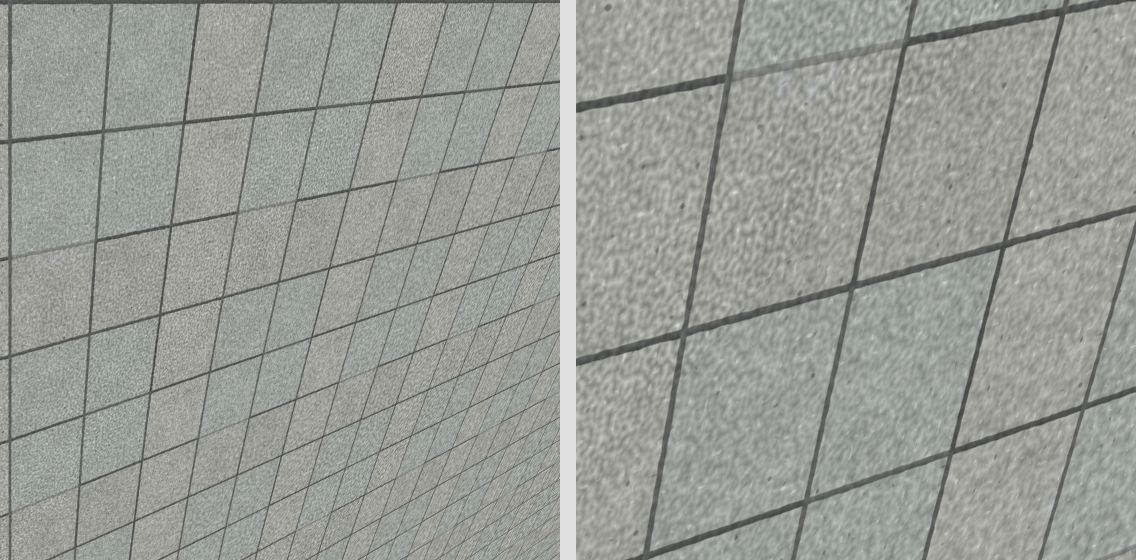
Left, the full canvas; right, a detail of the centre.
This texture is drawn by a WebGL 1 fragment shader. Its source:

```glsl
precision highp float;
// Grey concrete paving slabs with dark joints, receding in steep perspective.

uniform vec2 u_resolution;

#define CORNER vec2(0.0178, 0.0026)     // first joint crossing, from the top left
#define SLAB_SIZE vec2(0.198, 0.2755)   // size of the nearest slab
#define RECESSION vec2(0.4353, 0.3684)  // perspective shrink along each axis
#define PERIOD 3.0                      // slabs before the surface repeats
#define JOINT_HALF 0.0175               // half joint width, in slabs
#define GRAIN_FREQ 64.0
#define GRAIN_AMOUNT 0.15
#define COOL_SLAB vec3(0.600, 0.622, 0.602)
#define WARM_SLAB vec3(0.621, 0.623, 0.600)
#define JOINT_DARK vec3(0.300, 0.310, 0.300)
#define JOINT_PALE vec3(0.410, 0.420, 0.405)
#define STAIN_TINT vec3(0.035, 0.045, 0.070)

float hash(vec2 c) {
  vec3 p = fract(c.xyx * 0.1031);
  p += dot(p, p.yzx + 33.33);
  return fract((p.x + p.y) * p.z);
}

float cornerSlope(vec2 cell, vec2 offset, vec2 f, float wrap) {
  float angle = 6.2832 * hash(mod(cell + offset, wrap) + 7.0);
  return dot(vec2(cos(angle), sin(angle)), f - offset);
}

// Gradient noise over slab coordinates, tiling every PERIOD slabs.
float noise(vec2 t, float freq) {
  vec2 c = floor(t * freq), f = fract(t * freq);
  float wrap = PERIOD * freq;
  vec2 u = f * f * f * (f * (f * 6.0 - 15.0) + 10.0);
  float low = mix(cornerSlope(c, vec2(0.0), f, wrap),
                  cornerSlope(c, vec2(1.0, 0.0), f, wrap), u.x);
  float high = mix(cornerSlope(c, vec2(0.0, 1.0), f, wrap),
                   cornerSlope(c, vec2(1.0), f, wrap), u.x);
  return mix(low, high, u.y);
}

float depthAt(vec2 p) {
  return 1.0 / (1.0 - dot(RECESSION, p - CORNER));
}

vec2 slabCoords(vec2 p) {
  return (p - CORNER) * depthAt(p) / SLAB_SIZE;
}

// Soft round patch, repeated with the surface.
float patchAt(vec2 t, vec2 centre, vec2 radius) {
  vec2 d = mod(t - centre + 0.5 * PERIOD, PERIOD) - 0.5 * PERIOD;
  return exp(-dot(d / radius, d / radius));
}

// Grain coarsens with depth so that its size on the canvas stays even.
float grainAt(vec2 t, float depth) {
  float level = clamp(1.5 * log2(depth), 0.0, 3.99);
  float freq = GRAIN_FREQ * exp2(-floor(level));
  float fine = noise(t, freq);
  float coarse = noise(t + 0.37, freq * 0.5);
  return mix(fine, coarse, fract(level)) + 0.45 * coarse;
}

void main() {
  vec2 p = gl_FragCoord.xy / u_resolution;
  p.y = 1.0 - p.y;
  vec2 pixel = 1.0 / u_resolution;
  float depth = depthAt(p);
  vec2 t = slabCoords(p);
  vec2 stepX = slabCoords(p + vec2(pixel.x, 0.0)) - t;
  vec2 stepY = slabCoords(p + vec2(0.0, pixel.y)) - t;
  vec2 footprint = sqrt(stepX * stepX + stepY * stepY) + 0.003;
  float grain = grainAt(t, depth);

  // Slab tone: per-slab tint, broad mottling and grain.
  vec2 slab = mod(floor(t), PERIOD);
  float warmth = smoothstep(0.6, 1.5, distance(slab, vec2(0.67)));
  vec3 color = mix(COOL_SLAB, WARM_SLAB, warmth);
  color += 0.02 * (hash(slab + 3.0) - 0.5);
  color += 0.035 * noise(t, 3.0) + 0.03 * noise(t + 0.21, 9.0);
  color += GRAIN_AMOUNT * grain;

  // Aggregate: sparse dark pits and pale chips, fading with distance.
  float detail = 1.0 - smoothstep(0.015, 0.06, max(footprint.x, footprint.y));
  float chips = noise(t + 0.13, 28.0);
  float pits = noise(t + 0.61, 20.0);
  color += detail * 0.09 * smoothstep(0.30, 0.55, chips);
  color -= detail * 0.17 * smoothstep(0.42, 0.62, pits) * vec3(0.9, 1.0, 1.1);

  // Pale bluish stains and one dark smear.
  float ragged = smoothstep(-0.25, 0.4, noise(t, 7.0));
  float pale = patchAt(t, vec2(0.07, 1.5), vec2(0.16, 0.2))
             + patchAt(t, vec2(0.4, 2.08), vec2(0.3, 0.1));
  color += STAIN_TINT * pale * ragged;
  color -= 0.07 * ragged * patchAt(t, vec2(2.57, 1.16), vec2(0.16, 0.12));

  // Joints: footprint-filtered coverage with slightly rough edges.
  vec2 across = fract(t + 0.5) - 0.5;
  float halfWidth = JOINT_HALF + 0.006 * noise(t + 0.4, 16.0);
  vec2 coverage = clamp((halfWidth + 0.5 * footprint - abs(across)) / footprint,
                        vec2(0.0), min(vec2(1.0), 2.0 * halfWidth / footprint));

  // Each joint segment weathers differently; one row segment is filled pale.
  vec2 line = mod(floor(t + 0.5), PERIOD);
  float columnWear = 0.7 * hash(vec2(line.x, slab.y) + 11.0);
  float rowWear = 0.6 * hash(vec2(slab.x, line.y) + 23.0);
  float filled = step(slab.x, 0.5) * step(1.5, line.y);
  rowWear += 0.9 * filled - 0.3 * clamp(across.y / JOINT_HALF, -1.0, 1.0);
  vec3 columnColor = mix(JOINT_DARK, JOINT_PALE, columnWear) + 0.08 * grain;
  vec3 rowColor = mix(JOINT_DARK, JOINT_PALE, rowWear) + 0.08 * grain;
  color = mix(color, rowColor, coverage.y * (1.0 - 0.2 * filled));
  color = mix(color, columnColor, coverage.x);

  gl_FragColor = vec4(clamp(color, 0.0, 1.0), 1.0);
}
```
